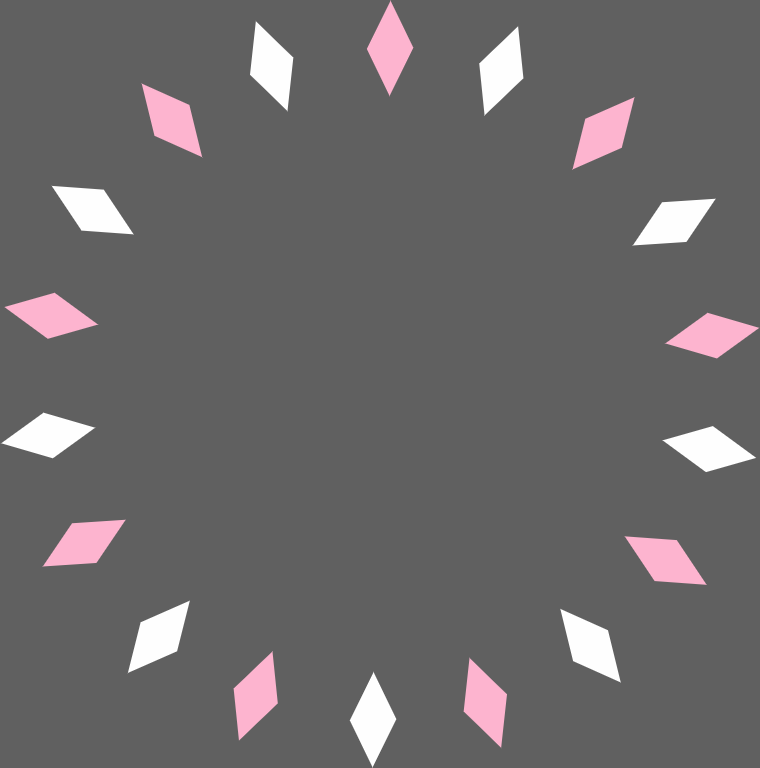
Reproduce this background procedurally as a Shadertoy shader.

```glsl
// A ring of slim diamonds, alternately pink and white, on flat grey.
// The angle around the centre is folded into equal sectors; each sector
// draws one slightly slanted rhombus that points outward.

const float DIAMOND_COUNT = 18.0;
const vec3 GREY  = vec3(0.378);
const vec3 PINK  = vec3(0.992, 0.706, 0.812);
const vec3 WHITE = vec3(0.998);

// Unit vector at a clockwise angle from straight up.
vec2 clockDirection(float angle) {
    return vec2(sin(angle), cos(angle));
}

// Approximate signed distance to a rhombus with the given half axes.
float rhombusDistance(vec2 p, vec2 halfSize, float slant) {
    p.y -= slant * p.x;
    vec2 scaled = abs(p) / halfSize;
    return (scaled.x + scaled.y - 1.0) / length(1.0 / halfSize);
}

// Coordinates along the tangent (x) and outward axis (y) of a direction.
vec2 toLocalFrame(vec2 p, vec2 outward) {
    vec2 tangent = vec2(outward.y, -outward.x);
    return vec2(dot(p, tangent), dot(p, outward));
}

void mainImage(out vec4 fragColor, in vec2 fragCoord) {
    float pixel = 1.0 / iResolution.y;
    vec2 p = (fragCoord - 0.5 * iResolution.xy) * pixel;

    // Sector lookup: even sectors are pink, odd ones white.
    float sector = radians(360.0) / DIAMOND_COUNT;
    float ringTurn = radians(1.45);
    float index = round((atan(p.x, p.y) - ringTurn) / sector);
    float isWhite = mod(index, 2.0);

    // Alternate diamonds lean a little towards each other.
    float placeAngle = index * sector + ringTurn + radians(mix(0.27, -0.27, isWhite));
    float axisAngle = index * sector + radians(0.6);
    vec2 center = 0.4373 * clockDirection(placeAngle);
    vec2 local = toLocalFrame(p - center, clockDirection(axisAngle));

    // Antialiased fill.
    float d = rhombusDistance(local, vec2(0.0303, 0.0620), 0.037);
    float coverage = clamp(0.5 - d / pixel, 0.0, 1.0);
    fragColor = vec4(mix(GREY, mix(PINK, WHITE, isWhite), coverage), 1.0);
}
```
